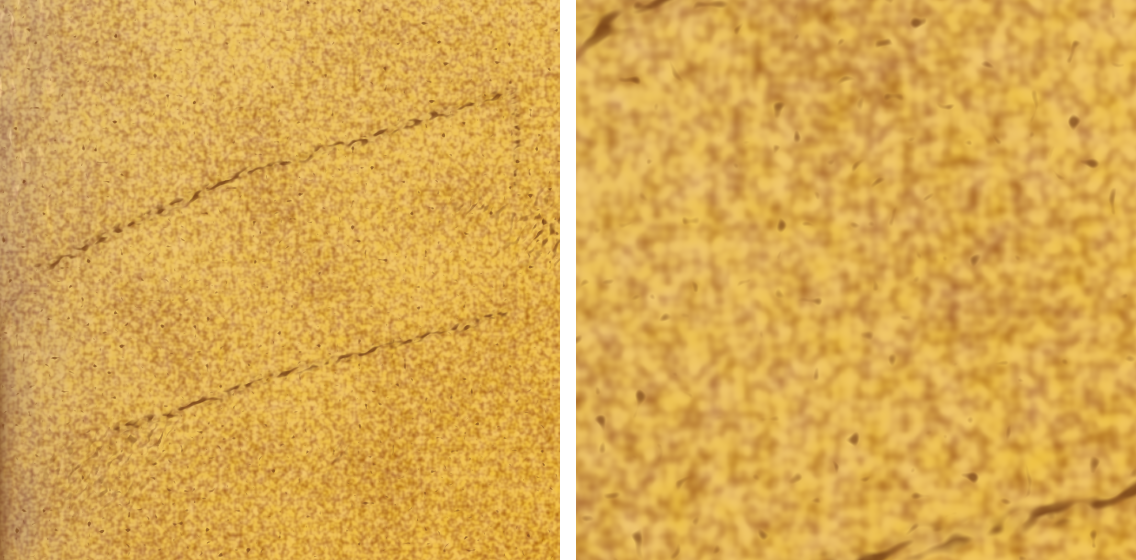
Left, the full canvas; right, a detail of the centre.
This texture is drawn by a Shadertoy shader. Its source:

```glsl
#define BASE_OCHRE vec3(0.868, 0.678, 0.312)
#define TONE_STEP vec3(0.052, 0.069, 0.042)
#define CRACK_BROWN vec3(0.47, 0.26, 0.09)
#define WORN_GREY vec3(0.72, 0.57, 0.42)
#define GRAIN_FREQ 78.0
#define GRAIN_GAIN 3.0
#define PATCH_GAIN 1.5
#define CHROMA_GAIN 0.10
#define SPECK_FREQ 85.0
#define CREASE_WIDTH 0.008

// Integer hash turned into a unit gradient
vec2 gradientAt(vec2 cell) {
    uvec2 q = uvec2(ivec2(cell)) * uvec2(1597u, 3812u + 1u);
    uint h = (q.x ^ q.y) * 747796u + 2891u;
    h = (h ^ (h >> 15)) * 277803737u;
    h ^= h >> 13;
    float angle = float(h & 65535u) / 65536.0 * 6.28318;
    return vec2(cos(angle), sin(angle));
}

float gradientNoise(vec2 p) {
    vec2 i = floor(p), f = p - i;
    vec2 u = f * f * f * (f * (f * 6.0 - 15.0) + 10.0);
    vec2 e = vec2(0.0, 1.0);
    float low = mix(dot(gradientAt(i), f),
                    dot(gradientAt(i + e.yx), f - e.yx), u.x);
    float high = mix(dot(gradientAt(i + e.xy), f - e.xy),
                     dot(gradientAt(i + e.yy), f - e.yy), u.x);
    return mix(low, high, u.y);
}

float fbm(vec2 p) {
    float sum = 0.0, gain = 1.0;
    for (int k = 0; k < 4; k++) {
        sum += gain * gradientNoise(p);
        p = mat2(1.6, 1.2, -1.2, 1.6) * p + 17.3;
        gain *= 0.6;
    }
    return sum;
}

float segmentDistance(vec2 p, vec2 a, vec2 b) {
    vec2 pa = p - a, ba = b - a;
    return length(pa - ba * clamp(dot(pa, ba) / dot(ba, ba), 0.0, 1.0));
}

// Soft line, 1 on the segment and fading over the given width
float crease(vec2 p, vec2 a, vec2 b, float width) {
    float d = segmentDistance(p, a, b) / width;
    return exp(-d * d);
}

float spot(vec2 p, vec2 centre, vec2 radius) {
    vec2 d = (p - centre) / radius;
    return exp(-dot(d, d));
}

void mainImage(out vec4 fragColor, in vec2 fragCoord) {
    vec2 uv = fragCoord / iResolution.xy;
    vec2 wobble = vec2(fbm(uv * 14.0), fbm(uv * 14.0 + 40.0));
    vec2 bent = uv + 0.011 * wobble;

    // Fine plaster grain and broad uneven patches
    float grain = gradientNoise(uv * GRAIN_FREQ)
                + 0.85 * gradientNoise(uv * GRAIN_FREQ * 1.9 + 31.0)
                + 0.35 * gradientNoise(uv * vec2(130.0, 60.0) + 73.0);
    float patches = fbm(uv * 5.0 + 9.0);
    float tone = GRAIN_GAIN * grain + PATCH_GAIN * patches * 0.8;
    tone += 0.7 * (uv.y - 0.5);
    tone = tone > 0.0 ? 1.5 * tanh(tone / 1.5) : tone;
    vec3 color = BASE_OCHRE + TONE_STEP * tone;

    // Drift from pale straw to saturated amber at the lower right
    float hue = gradientNoise(uv * 42.0 + 55.0) + 0.6 * gradientNoise(uv * 95.0 + 12.0);
    float amber = uv.x - uv.y;
    color += vec3(0.1, 0.15, 1.0) * (CHROMA_GAIN * hue - 0.07 * amber);
    color.r += 0.018 * amber;

    // Worn greyish margin with upright pale scratches
    float margin = exp(-uv.x * 9.0) * (0.75 + 0.6 * fbm(uv * vec2(22.0, 6.0)));
    color = mix(color, WORN_GREY + 0.8 * TONE_STEP * tone, clamp(margin, 0.0, 0.75));
    float scratch = smoothstep(0.25, 0.5, gradientNoise(bent * vec2(75.0, 16.0) + 5.0));
    color += 0.13 * scratch * exp(-uv.x * 11.0) * smoothstep(0.2, 0.6, uv.y);
    float soot = exp(-uv.x * 70.0) * smoothstep(0.6, 0.25, uv.y);
    color = mix(color, CRACK_BROWN, 0.55 * soot);

    // Long slanting creases and one upright crease
    float lines = crease(bent, vec2(0.07, 0.52), vec2(0.38, 0.67), CREASE_WIDTH * 1.2);
    lines = max(lines, crease(bent, vec2(0.38, 0.67), vec2(0.91, 0.835), CREASE_WIDTH));
    lines = max(lines, crease(bent, vec2(0.21, 0.23), vec2(0.48, 0.325), CREASE_WIDTH));
    lines = max(lines, crease(bent, vec2(0.48, 0.325), vec2(0.9, 0.44), CREASE_WIDTH * 0.8));
    lines = max(lines, crease(bent, vec2(0.922, 0.67), vec2(0.922, 0.84), CREASE_WIDTH * 0.6));

    // Flecks stretched along the creases break them into dashes
    vec2 slanted = mat2(0.93, -0.36, 0.36, 0.93) * uv;
    float dash = gradientNoise(slanted * vec2(60.0, 115.0) + 20.0);
    float broken = lines * smoothstep(-0.05, 0.4, dash);
    color = mix(color, CRACK_BROWN, 0.75 * broken + 0.12 * lines);

    // Wrinkled zones with short dark cracks
    float zone = spot(uv, vec2(0.98, 0.59), vec2(0.07, 0.06))
               + 0.6 * spot(uv, vec2(0.86, 0.63), vec2(0.06, 0.02))
               + 0.7 * spot(uv, vec2(0.16, 0.15), vec2(0.09, 0.06))
               + 0.7 * spot(uv, vec2(0.26, 0.22), vec2(0.07, 0.03))
               + 0.6 * spot(uv, vec2(0.60, 0.18), vec2(0.025, 0.03));
    vec2 falling = mat2(0.85, 0.53, -0.53, 0.85) * bent;
    float wrinkle = smoothstep(0.05, 0.45, gradientNoise(falling * vec2(105.0, 50.0) + 63.0));
    color = mix(color, CRACK_BROWN, clamp(0.75 * zone * wrinkle, 0.0, 0.8));

    // Scattered pits, denser in some regions
    float density = 0.06 * fbm(uv * 4.0 + 80.0) + 0.03 * (0.5 - uv.y);
    float pit = gradientNoise(uv * SPECK_FREQ + 0.4 * wobble + 91.0) + density;
    color = mix(color, CRACK_BROWN, 0.7 * smoothstep(0.4, 0.62, pit));

    fragColor = vec4(clamp(color, 0.0, 1.0), 1.0);
}
```
